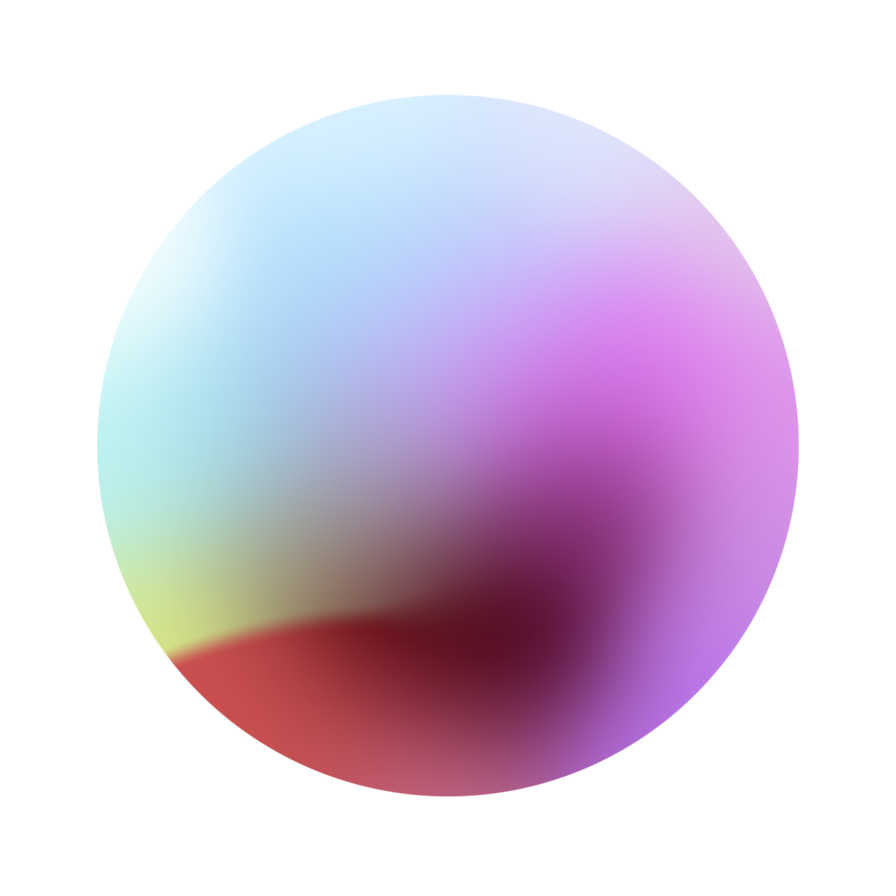
Write a WebGL 2 fragment shader that draws this background.

```glsl
#version 300 es
precision highp float;
// A disc on white, filled with a smooth mesh gradient from pale sky to orchid and wine.
// Each gradient is a normalised blend of Gaussian glows. A second, warmer gradient
// lies under a curved fold that is crisp at the left and dissolves to the right.
uniform vec2 u_resolution;
out vec4 outColor;

const vec3 BACKGROUND = vec3(1.0);
const vec2 DISC_CENTER = vec2(0.5, 0.5026);
const float DISC_RADIUS = 0.3915;
const float GLOW_SIZE = 0.09;

const vec2 FOLD_APEX = vec2(0.436, 0.3125);
const float FOLD_BEND = 0.785;
const float FOLD_CRISP = 0.016;
const float FOLD_SOFT = 0.10;

const vec3 MIST = vec3(0.97, 1.0, 1.0);
const vec3 PALE_SKY = vec3(0.86, 0.95, 1.0);
const vec3 PALE_LILAC = vec3(0.88, 0.91, 0.99);
const vec3 BLUSH = vec3(0.89, 0.82, 0.92);
const vec3 SKY = vec3(0.68, 0.88, 0.99);
const vec3 PERIWINKLE = vec3(0.73, 0.84, 0.99);
const vec3 AQUA = vec3(0.74, 0.96, 0.95);
const vec3 CYAN = vec3(0.61, 0.86, 0.95);
const vec3 LILAC = vec3(0.75, 0.66, 0.96);
const vec3 ORCHID = vec3(0.88, 0.44, 0.96);
const vec3 PINK = vec3(0.87, 0.60, 0.91);
const vec3 MAUVE = vec3(0.80, 0.56, 0.90);
const vec3 VIOLET = vec3(0.74, 0.47, 0.95);
const vec3 PLUM = vec3(0.50, 0.14, 0.42);
const vec3 WINE = vec3(0.28, 0.0, 0.09);
const vec3 MAROON = vec3(0.34, 0.02, 0.05);
const vec3 ASH = vec3(0.60, 0.56, 0.64);
const vec3 OLIVE = vec3(0.66, 0.66, 0.46);
const vec3 LIME = vec3(0.87, 0.93, 0.52);
const vec3 RED = vec3(0.80, 0.32, 0.32);
const vec3 ROSE = vec3(0.80, 0.46, 0.60);

// Colour premultiplied by its Gaussian weight, with the weight in alpha.
vec4 glow(vec2 p, vec2 center, vec3 color) {
    vec2 d = (p - center) / GLOW_SIZE;
    return vec4(color, 1.0) * exp(-0.5 * dot(d, d));
}

// Cool sky at the upper left, orchid and plum across the right.
vec3 upperGradient(vec2 p) {
    vec4 sum = glow(p, vec2(0.124, 0.688), MIST);
    sum += glow(p, vec2(0.391, 0.876), PALE_SKY);
    sum += glow(p, vec2(0.651, 0.837), PALE_LILAC);
    sum += glow(p, vec2(0.833, 0.740), BLUSH);
    sum += glow(p, vec2(0.391, 0.681), SKY);
    sum += glow(p, vec2(0.547, 0.694), PERIWINKLE);
    sum += glow(p, vec2(0.137, 0.492), AQUA);
    sum += glow(p, vec2(0.280, 0.518), CYAN);
    sum += glow(p, vec2(0.443, 0.544), LILAC);
    sum += glow(p, vec2(0.586, 0.577), ORCHID);
    sum += glow(p, vec2(0.729, 0.603), ORCHID);
    sum += glow(p, vec2(0.885, 0.531), PINK);
    sum += glow(p, vec2(0.859, 0.375), MAUVE);
    sum += glow(p, vec2(0.768, 0.219), VIOLET);
    sum += glow(p, vec2(0.638, 0.440), PLUM);
    sum += glow(p, vec2(0.560, 0.297), WINE);
    sum += glow(p, vec2(0.443, 0.297), MAROON);
    sum += glow(p, vec2(0.417, 0.440), ASH);
    sum += glow(p, vec2(0.352, 0.349), OLIVE);
    sum += glow(p, vec2(0.195, 0.271), LIME);
    return sum.rgb / sum.a;
}

// Dark under the fold, opening to red, rose and violet at the rim.
vec3 lowerGradient(vec2 p) {
    vec4 sum = glow(p, vec2(0.443, 0.297), MAROON);
    sum += glow(p, vec2(0.573, 0.284), WINE);
    sum += glow(p, vec2(0.250, 0.215), RED);
    sum += glow(p, vec2(0.350, 0.140), RED);
    sum += glow(p, vec2(0.482, 0.102), ROSE);
    sum += glow(p, vec2(0.729, 0.167), VIOLET);
    sum += glow(p, vec2(0.859, 0.375), MAUVE);
    return sum.rgb / sum.a;
}

// 0 above the fold, 1 below it.
float foldMask(vec2 p) {
    float dx = p.x - FOLD_APEX.x;
    float height = FOLD_APEX.y - FOLD_BEND * dx * dx;
    float softness = mix(FOLD_CRISP, FOLD_SOFT, smoothstep(0.40, 0.62, p.x));
    return smoothstep(-softness, softness, height - p.y);
}

void main() {
    float scale = min(u_resolution.x, u_resolution.y);
    vec2 p = (gl_FragCoord.xy - 0.5 * u_resolution) / scale + 0.5;

    vec3 fill = mix(upperGradient(p), lowerGradient(p), foldMask(p));

    // Disc with an antialiased rim
    float pixel = 1.0 / scale;
    float disc = 1.0 - smoothstep(-pixel, pixel, length(p - DISC_CENTER) - DISC_RADIUS);
    outColor = vec4(mix(BACKGROUND, fill, disc), 1.0);
}
```
